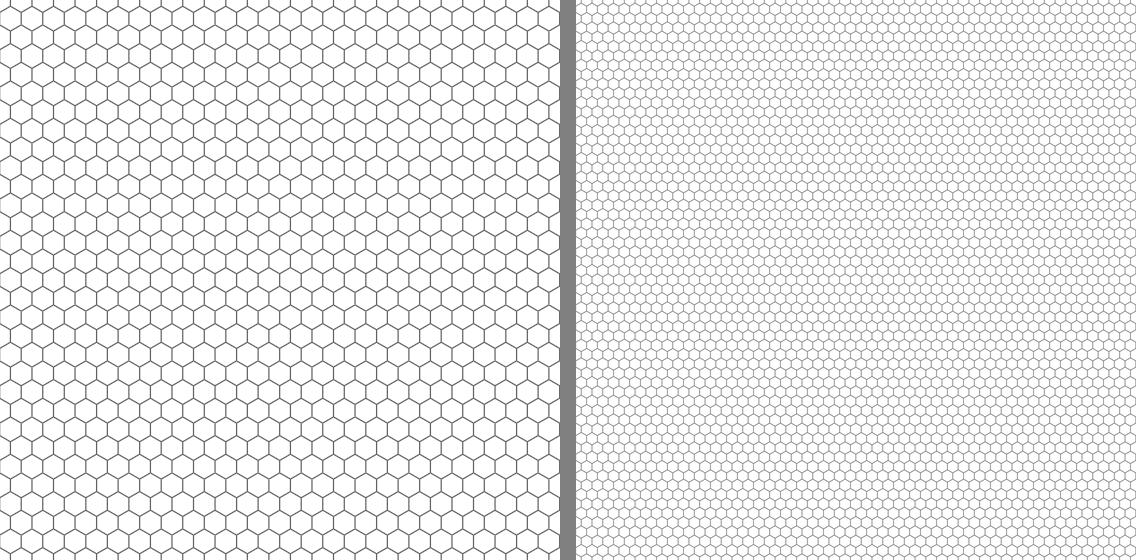
Left, the tile; right, the same tile 2 across and 2 down.
Write a Shadertoy shader that draws this pattern.

```glsl
const vec2 CELL = vec2(1.0, sqrt(3.0)); // repeat of a pointy-top hexagon grid of unit width

// Distance from p to the nearest hexagon edge
float hexEdgeDistance(vec2 p) {
    vec2 a = mod(p + 0.5 * CELL, CELL) - 0.5 * CELL;
    vec2 b = mod(p, CELL) - 0.5 * CELL;
    vec2 q = abs(dot(a, a) < dot(b, b) ? a : b);
    return 0.5 - max(q.x, dot(q, 0.5 * CELL));
}

// Share of a pixel-wide window at distance d that a line covers
float lineCoverage(float d, float halfWidth, float pixel) {
    float far = clamp(d + 0.5 * pixel, -halfWidth, halfWidth);
    float near = clamp(d - 0.5 * pixel, -halfWidth, halfWidth);
    return (far - near) / pixel;
}

void mainImage(out vec4 fragColor, in vec2 fragCoord) {
    // 26 hexagons across, 15 pairs of rows down
    vec2 uv = fragCoord / iResolution.xy + vec2(0.0006, 0.0);
    vec2 p = uv * vec2(26.0, 15.0) * CELL;

    float ink = lineCoverage(hexEdgeDistance(p), 0.0286, 26.0 / iResolution.y);
    fragColor = vec4(mix(vec3(1.0), vec3(0.38), ink), 1.0);
}
```
